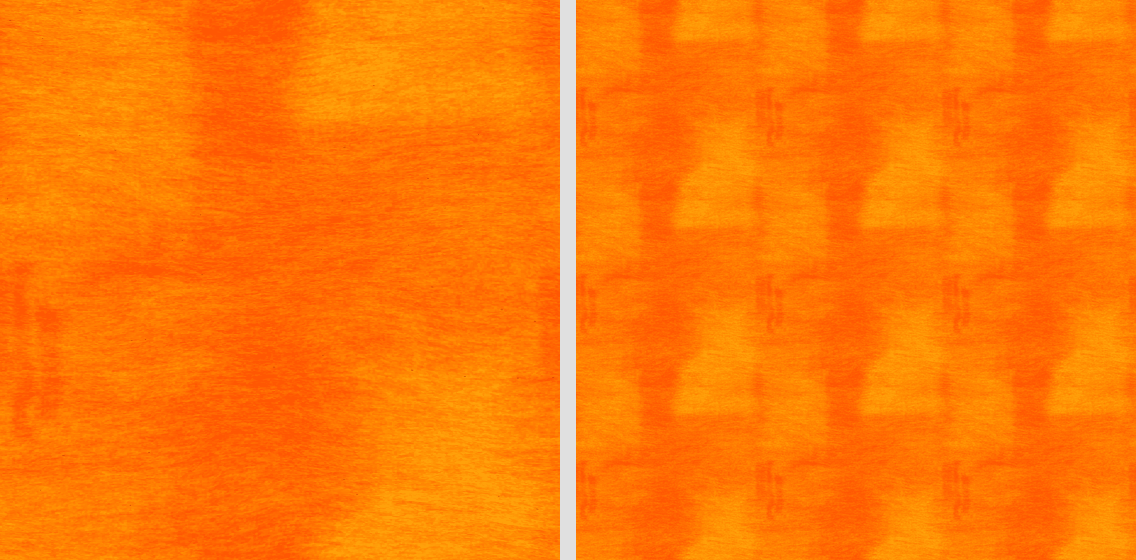
Left: one tile. Right: repeated 3 by 3.
Write a Shadertoy shader that draws this texture.

```glsl
// Orange stained plywood: fine wavy horizontal grain under soft blotches and brushed stains.
const float TAU = 6.2831853;

vec3 hash3(vec2 p) {
    vec3 q = fract(p.xyx * vec3(0.1031, 0.1030, 0.0973));
    q += dot(q, q.yzx + 33.33);
    return fract((q.xxy + q.yzz) * q.zyx);
}

// Soft cellular noise centred on zero; wraps after a whole number of cells.
float cellNoise(vec2 p, vec2 cells, float seed) {
    vec2 base = floor(p * cells), local = fract(p * cells);
    float total = 0.0, weights = 0.0;
    for (int y = -1; y <= 1; y++)
    for (int x = -1; x <= 1; x++) {
        vec2 offset = vec2(x, y);
        vec3 rnd = hash3(mod(base + offset, cells) + seed);
        vec2 d = offset + 0.15 + 0.7 * rnd.xy - local;
        float weight = exp(-7.0 * dot(d, d));
        total += weight * rnd.z;
        weights += weight;
    }
    return total / weights - 0.5;
}

// Soft-edged box on the wrapped canvas.
float stain(vec2 p, vec2 centre, vec2 halfSize, float soft) {
    vec2 d = abs(fract(p - centre + 0.5) - 0.5) - halfSize;
    float dist = length(max(d, 0.0)) + min(max(d.x, d.y), 0.0);
    return smoothstep(soft, -soft, dist);
}

// Growth lines: crisp on the upper side, fading slowly below.
float veins(vec2 p) {
    float sum = 0.0;
    for (int i = 0; i < 5; i++) {
        float k = float(i);
        float height = 0.72 - 0.19 * k + 0.025 * sin(TAU * (p.x + 0.27 * k))
                     + 0.008 * sin(TAU * (3.0 * p.x + 0.4 * k));
        float d = fract(p.y - height + 0.5) - 0.5;
        float fade = 0.5 + 0.5 * sin(TAU * (p.x - 0.45 + 0.31 * k));
        sum += fade * exp(-abs(d) * (d > 0.0 ? 150.0 : 45.0));
    }
    return sum;
}

// Sparse tiny dark pores lying along the grain.
float pores(vec2 p) {
    vec2 cells = vec2(32.0, 64.0);
    vec3 rnd = hash3(mod(floor(p * cells), cells) + 71.0);
    vec2 d = (fract(p * cells) - 0.3 - 0.4 * rnd.xy) / cells;
    float size = length(d / vec2(0.001 + 0.002 * rnd.x, 0.0012));
    return step(rnd.z, 0.025) * smoothstep(1.3, 0.3, size);
}

void mainImage(out vec4 fragColor, in vec2 fragCoord) {
    vec2 uv = fragCoord / iResolution.xy;

    // Bend the grain and roughen the blotch edges
    vec2 grain = uv;
    grain.y += 0.014 * sin(TAU * (uv.x + 0.3 * sin(TAU * uv.y)))
             + 0.003 * sin(TAU * (3.0 * uv.x + 2.0 * uv.y));
    grain.y += 0.007 * cellNoise(uv, vec2(6.0, 12.0), 3.0);
    vec2 rough = uv + 0.045 * vec2(cellNoise(uv, vec2(9.0, 14.0), 11.0),
                                   cellNoise(uv, vec2(8.0, 11.0), 23.0));

    // Pale areas where the stain is thin
    float tone = 0.464;
    tone += 0.115 * stain(rough, vec2(0.74, 0.90), vec2(0.20, 0.13), 0.05);
    tone += 0.088 * stain(rough, vec2(0.17, 0.82), vec2(0.16, 0.19), 0.05);
    tone += 0.112 * stain(rough, vec2(0.78, 0.21), vec2(0.16, 0.16), 0.10);
    tone += 0.095 * stain(rough, vec2(0.09, 0.52), vec2(0.03, 0.04), 0.05);

    // Deep areas and vertical brush marks
    vec2 brushed = mix(uv, rough, 0.4);
    tone -= 0.045 * stain(brushed, vec2(0.435, 0.86), vec2(0.08, 0.18), 0.03);
    tone -= 0.045 * stain(rough, vec2(0.38, 0.38), vec2(0.22, 0.12), 0.16);
    tone -= 0.080 * stain(brushed, vec2(0.042, 0.38), vec2(0.014, 0.16), 0.010);
    tone -= 0.080 * stain(brushed, vec2(0.090, 0.35), vec2(0.018, 0.10), 0.010);
    tone -= 0.065 * stain(brushed, vec2(0.995, 0.42), vec2(0.026, 0.10), 0.010);
    tone -= 0.050 * stain(brushed, vec2(0.28, 0.56), vec2(0.012, 0.05), 0.014);

    // Cloudy pigment and growth bands
    tone += 0.090 * cellNoise(rough, vec2(3.0, 4.0), 31.0);
    tone += 0.060 * cellNoise(grain, vec2(4.0, 14.0), 37.0);
    tone += 0.050 * cellNoise(grain, vec2(7.0, 50.0), 41.0);
    tone += 0.016 * cellNoise(uv, vec2(50.0, 4.0), 59.0);
    tone -= 0.040 * veins(grain);

    // Fibres, then grit
    tone += 0.065 * cellNoise(grain, vec2(24.0, 170.0), 47.0);
    tone += 0.085 * cellNoise(grain, vec2(80.0, 340.0), 53.0);
    tone += 0.090 * cellNoise(grain, vec2(230.0, 400.0), 57.0);

    // Thin dark fibre streaks in patches
    float streak = smoothstep(0.18, 0.40, cellNoise(grain, vec2(28.0, 240.0), 61.0));
    tone -= 0.050 * streak * smoothstep(-0.1, 0.3, cellNoise(uv, vec2(6.0, 9.0), 67.0));

    tone = clamp(tone, 0.34, 0.63);
    vec3 color = vec3(1.0, tone, 0.01 + 0.03 * smoothstep(0.54, 0.64, tone));
    color = mix(color, vec3(0.78, 0.22, 0.02), 0.6 * pores(grain));
    fragColor = vec4(color, 1.0);
}
```
